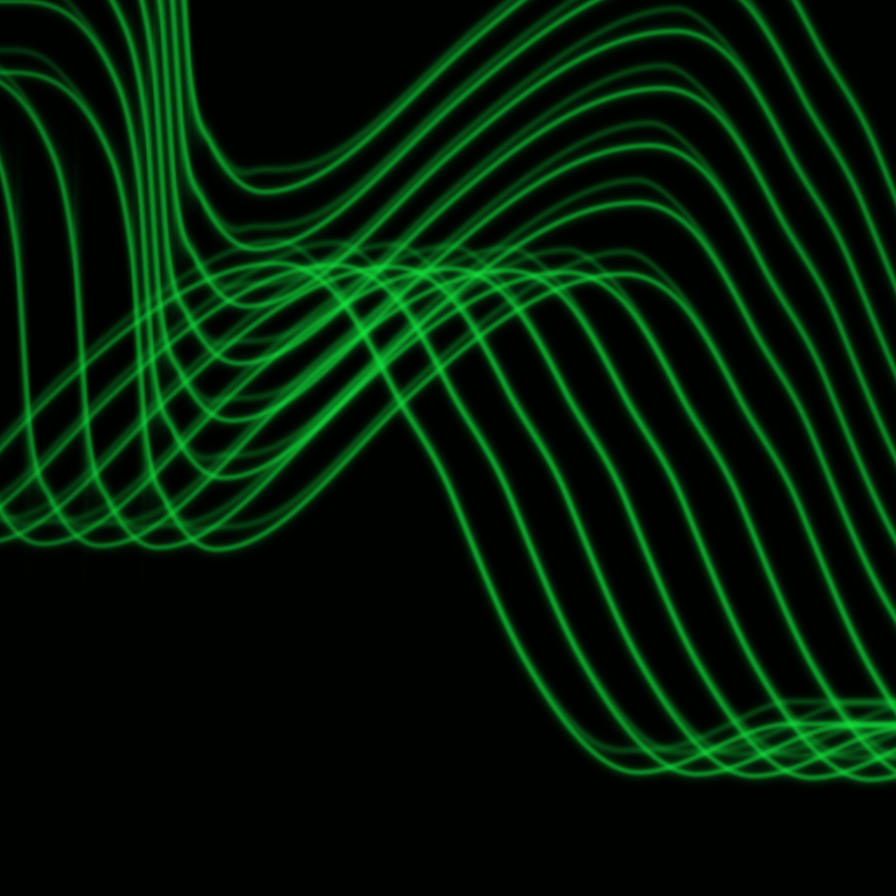
Write a Shadertoy shader that draws this background.

```glsl
const int KNOTS = 15;
const int STRANDS = 13;
const int PIVOT = 6;
const vec3 BACKDROP = vec3(0.0, 0.008, 0.0);
const vec3 NEON = vec3(0.075, 0.92, 0.24);

// Wave profile: position, height and slope at each bend
const vec3 PROFILE[KNOTS] = vec3[](
    vec3(0.013, 0.919, 0.0),
    vec3(0.078, 0.896, -0.9),
    vec3(0.124, 0.824, -2.4),
    vec3(0.146, 0.727, -7.0),
    vec3(0.164, 0.505, -7.0),
    vec3(0.185, 0.440, -2.0),
    vec3(0.241, 0.387, 0.0),
    vec3(0.452, 0.553, 0.93),
    vec3(0.697, 0.694, 0.0),
    vec3(0.755, 0.667, -0.95),
    vec3(0.824, 0.557, -1.95),
    vec3(0.893, 0.432, -2.45),
    vec3(0.973, 0.251, -1.75),
    vec3(1.100, 0.126, 0.0),
    vec3(1.270, 0.180, 0.0));

// Cubic Hermite span; returns height and slope
vec2 hermite(vec3 a, vec3 b, float x) {
    float span = b.x - a.x;
    float t = clamp((x - a.x) / span, 0.0, 1.0);
    float u = 1.0 - t;
    float rise = b.y - a.y;
    float bend = t * u * span * (a.z * u - b.z * t);
    float height = a.y + rise * t * t * (3.0 - 2.0 * t) + bend;
    float slope = 6.0 * t * u * rise / span
                + a.z * u * (1.0 - 3.0 * t) + b.z * t * (3.0 * t - 2.0);
    return vec2(height, slope);
}

vec2 waveAt(float x) {
    int i = 0;
    while (i < KNOTS - 2 && x > PROFILE[i + 1].x) i++;
    return hermite(PROFILE[i], PROFILE[i + 1], x);
}

float gaussian(float d, float width) {
    float r = d / width;
    return exp(-r * r);
}

// Bright core with a soft halo
float neonLine(float d, float coreWidth) {
    return 0.50 * gaussian(d, coreWidth) + 0.15 * gaussian(d, 0.0075);
}

// A strand and its dim companion, which parts from it on the flat bends
float strandLight(vec2 p, vec2 shift, float coreWidth) {
    vec2 wave = waveAt(p.x - shift.x);
    float slope2 = wave.y * wave.y;
    float steepness = sqrt(1.0 + slope2);
    float offset = p.y - shift.y - wave.x;
    float parting = 0.025 / (1.0 + 1.5 * slope2);
    return neonLine(offset / steepness, coreWidth)
         + 0.36 * neonLine((offset - parting) / steepness, coreWidth * 1.3);
}

// Early strands trail to the left, later ones stack upward
vec2 strandShift(int index, float x) {
    float lag = float(max(PIVOT - index, 0));
    float lift = float(max(index - PIVOT, 0));
    float spread = mix(0.008, 0.0143, smoothstep(0.13, 0.78, x));
    vec2 trail = lag * vec2(-0.0645, 0.002);
    vec2 stack = vec2(spread * lift, 0.0638 * lift + 0.016 * step(0.5, lift));
    return trail + stack;
}

void mainImage(out vec4 fragColor, in vec2 fragCoord) {
    vec2 p = fragCoord / iResolution.xy;
    float coreWidth = max(0.0030, 0.8 / iResolution.y);

    float light = 0.0;
    for (int i = 0; i < STRANDS; i++) {
        light += strandLight(p, strandShift(i, p.x), coreWidth);
    }

    // Dimmer toward the left side and the upper right
    float leftFade = mix(0.68, 1.0, smoothstep(0.0, 0.4, p.x));
    float rightFade = 1.0 - 0.3 * smoothstep(0.7, 0.95, p.x) * smoothstep(0.2, 0.6, p.y);
    light *= leftFade * rightFade;

    vec3 color = BACKDROP + NEON * (1.0 - exp(-1.25 * light));
    fragColor = vec4(color, 1.0);
}
```
